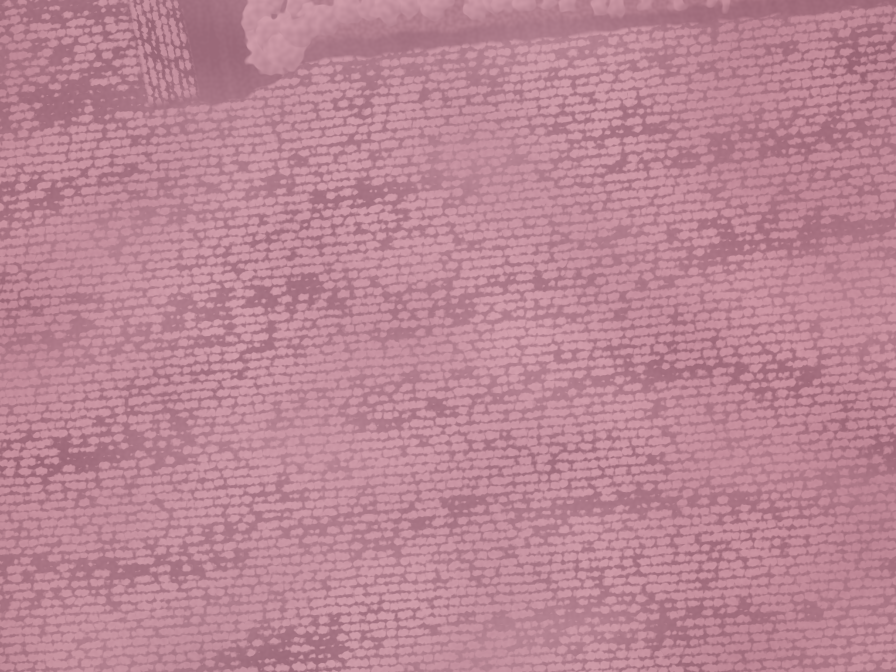
This texture is drawn by a Shadertoy shader. Its source:

```glsl
// Aerial view of a crop field: slightly tilted rows of ragged plants with thin soil gaps.
// Plants are jittered discs, offset row by row; stretched noise and soft bands thin the crop.
// A bare track, steep headland rows and a clump of trees fill the top edge.

const float ROWS = 76.0;             // rows per canvas height
const float STEEP_ROWS = 90.0;       // rows per canvas height in the headland
const float PLANTS_PER_ROW_WIDTH = 1.0;
const float ROW_SLOPE = 0.062;       // tilt at the lower edge
const float ROW_FAN = 0.042;         // extra tilt at the upper edge
const float BAND_SLOPE = 0.115;
const float BAND_PERIOD = 0.172;     // spacing of the thin, weak bands
const float BAND_CENTRE = 0.150;
const float MEAN_DENSITY = 0.90;
const float PLANT_VARIATION = 0.85;
const float RAGGEDNESS = 0.26;
const float EDGE_SOFTNESS = 0.17;    // in row widths
const int TREE_PUFFS = 34;

const vec3 CANOPY_LIGHT = vec3(0.815, 0.618, 0.668);
const vec3 CANOPY_DIM = vec3(0.755, 0.548, 0.608);
const vec3 SOIL_LIGHT = vec3(0.715, 0.520, 0.578);
const vec3 SOIL_DARK = vec3(0.610, 0.415, 0.478);
const vec3 VERGE = vec3(0.715, 0.515, 0.570);
const vec3 SIDE_TINT = vec3(0.985, 0.945, 0.955);

vec2 hash2(vec2 p) {
    vec3 h = fract(p.xyx * vec3(0.1031, 0.1030, 0.0973));
    h += dot(h, h.yzx + 33.33);
    return fract((h.xx + h.yz) * h.zy);
}

float cornerGradient(vec2 corner, vec2 offset) {
    float angle = 6.2832 * hash2(corner).x;
    return dot(vec2(cos(angle), sin(angle)), offset);
}

// Gradient noise, roughly -0.6 to 0.6
float noise(vec2 p) {
    vec2 i = floor(p), f = p - i;
    vec2 w = f * f * f * (f * (f * 6.0 - 15.0) + 10.0);
    vec2 e = vec2(0.0, 1.0);
    return mix(
        mix(cornerGradient(i, f), cornerGradient(i + e.yx, f - e.yx), w.x),
        mix(cornerGradient(i + e, f - e), cornerGradient(i + e.yy, f - e.yy), w.x), w.y);
}

// Coverage of plants in row space: x along the row, y across it
float plants(vec2 q, float density, float pixel) {
    float d = 10.0;
    for (int j = -1; j <= 1; j++) {
        float row = floor(q.y) + float(j);
        float along = q.x * PLANTS_PER_ROW_WIDTH + 9.0 * hash2(vec2(row, 5.0)).x;
        for (int i = -1; i <= 1; i++) {
            vec2 id = vec2(floor(along) + float(i), row);
            vec2 jitter = hash2(id) - 0.5;
            float vigour = density + PLANT_VARIATION * (hash2(id + 71.0).x - 0.5);
            float radius = mix(0.02, 0.51, smoothstep(0.0, 0.85, vigour));
            vec2 centre = id + 0.5 + jitter * vec2(0.85, 0.2);
            d = min(d, length((vec2(along, q.y) - centre) * vec2(0.76, 1.2)) - radius);
        }
    }
    d += RAGGEDNESS * noise(q * 2.6);
    float soft = max(pixel * 0.7, EDGE_SOFTNESS);
    return 1.0 - smoothstep(-soft, soft, d);
}

// Crop strength: bands, long streaks and small bare patches
float cropDensity(vec2 p) {
    float across = p.y - BAND_SLOPE * p.x;
    float wander = 0.035 * noise(p * vec2(2.5, 4.0));
    float band = 0.5 + 0.5 * cos(6.2832 * (across + wander - BAND_CENTRE) / BAND_PERIOD);
    float bandStrength = 0.36 + 0.50 * noise(vec2(p.x * 2.2, across * 6.0) + 9.0);
    float streak = noise(vec2(p.x * 4.0, across * 26.0));
    float patches = noise(vec2(p.x * 21.0, across * 38.0) + 40.0);
    float weakCorner = 0.32 * smoothstep(0.74, 0.86, p.y) * (1.0 - smoothstep(0.15, 0.40, p.x));
    return MEAN_DENSITY - bandStrength * pow(band, 3.0)
        + 0.55 * streak + 0.65 * patches - weakCorner;
}

void mainImage(out vec4 fragColor, in vec2 fragCoord) {
    vec2 p = fragCoord / iResolution.y;
    float pixel = 1.0 / iResolution.y;
    float grain = noise(p * 150.0);

    // Main crop and headland rows
    float density = cropDensity(p);
    float bend = 0.003 * noise(p * vec2(2.0, 3.0));
    float tilt = ROW_SLOPE + ROW_FAN * p.y;
    float crop = plants(vec2(p.x, p.y - tilt * p.x + bend) * ROWS, density, pixel * ROWS);
    float side = p.x + 0.2 * (p.y - 1.0);
    float steepCrop = plants(vec2(p.y, side) * STEEP_ROWS, 0.65, pixel * STEEP_ROWS);

    // Bare ground above the field edge, right of the left block
    float edge = 0.905 + 0.095 * (p.x - 0.4) - 0.05 * (1.0 - smoothstep(0.34, 0.48, p.x));
    float above = p.y - edge + 0.010 * noise(p * 30.0);
    float bare = smoothstep(-0.004, 0.004, above) * smoothstep(0.185, 0.195, side);
    float steep = smoothstep(0.0, 0.02, above) * (1.0 - smoothstep(0.262, 0.272, side));
    float cover = mix(crop, steepCrop * steep, bare);

    // Soil, track and verge
    float soilTone = 0.5 + 0.9 * noise(p * vec2(3.5, 8.0)) + 0.2 * grain;
    float ruts = 0.18 * noise(vec2(side * 70.0, p.y * 5.0));
    vec3 soil = mix(SOIL_DARK, SOIL_LIGHT, clamp(soilTone + bare * (ruts - 0.2), 0.0, 1.0));
    float verge = smoothstep(0.018, 0.032, above) * smoothstep(0.42, 0.50, p.x);
    soil = mix(soil, VERGE + 0.05 * grain, verge * bare * 0.8);
    float leafTone = 0.60 + 0.8 * noise(p * 5.0) + 0.35 * grain;
    vec3 col = mix(soil, mix(CANOPY_DIM, CANOPY_LIGHT, clamp(leafTone, 0.0, 1.0)), cover);

    // Tree puffs, large on the left and shrinking along the top edge
    for (int i = 0; i < TREE_PUFFS; i++) {
        float t = float(i) / float(TREE_PUFFS - 1);
        vec2 h = hash2(vec2(i, 17));
        float radius = mix(0.027, 0.009, t) * (0.75 + 0.5 * h.y);
        float drop = mix(0.075, 0.0, smoothstep(0.1, 0.55, t));
        vec2 centre = vec2(0.37 + 0.70 * t * t + 0.03 * h.x, 1.0 - (drop + 0.012) * h.y);
        vec2 offset = p - centre;
        float d = length(offset) - radius + 0.012 * noise(p * 70.0);
        float light = 0.55 + 0.4 * dot(offset, vec2(-0.5, 0.8)) / radius + 0.5 * noise(p * 90.0);
        vec3 leaf = mix(CANOPY_DIM * 0.94, CANOPY_LIGHT, clamp(light, 0.0, 1.0));
        col = mix(col, leaf, 1.0 - smoothstep(-0.002, 0.002 + pixel, d));
    }

    // Warm tint at the sides and darker corners
    vec2 centred = fragCoord / iResolution.xy - 0.5;
    col *= mix(vec3(1.0), SIDE_TINT, smoothstep(0.15, 0.5, abs(centred.x + 0.08)));
    col *= 1.02 - 0.10 * dot(centred, centred);
    fragColor = vec4(col, 1.0);
}
```
